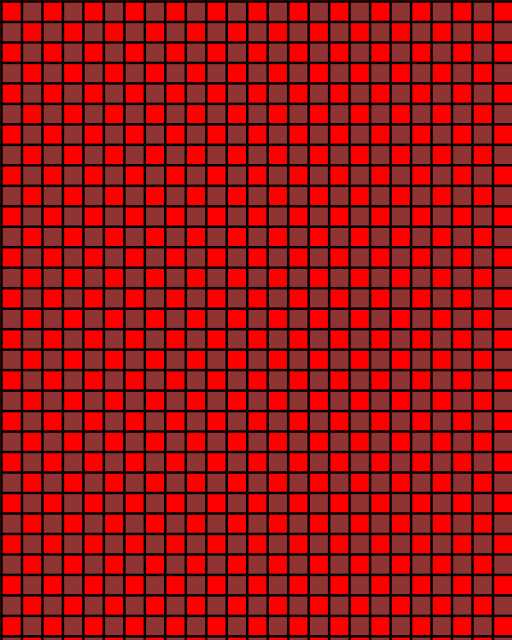
Reproduce this pattern procedurally as a WebGL 1 fragment shader.

```glsl
precision highp float;
// Checkerboard of bright red and dull maroon square tiles split by thin black grid lines.

uniform vec2 u_resolution;

const float COLUMNS = 25.0;      // tiles across the canvas width
const float LINE_CENTER = 0.072; // line position inside a cell, in cells
const float LINE_WIDTH = 0.122;  // line thickness, in cells

const vec3 RED = vec3(0.995, 0.0, 0.0);
const vec3 MAROON = vec3(0.56, 0.20, 0.20);
const vec3 BLACK = vec3(0.012, 0.0, 0.0);

// Distance along each axis to the nearest grid line center.
vec2 gridDistance(vec2 p, float center) {
  return abs(fract(p - center + 0.5) - 0.5);
}

// Antialiased coverage of the grid lines, with pixel being one pixel in cells.
float gridCoverage(vec2 p, float center, float width, float pixel) {
  vec2 d = gridDistance(p, center) - 0.5 * width;
  vec2 cover = clamp(0.5 - d / pixel, 0.0, 1.0);
  return max(cover.x, cover.y);
}

// Alternates two colours; the swap happens beneath the line centers.
vec3 checker(vec2 p, float center, vec3 evenColor, vec3 oddColor) {
  vec2 cell = floor(p - center);
  return mix(evenColor, oddColor, mod(cell.x + cell.y, 2.0));
}

void main() {
  // Square cells counted from the top left corner.
  float pixel = COLUMNS / u_resolution.x;
  vec2 p = vec2(gl_FragCoord.x, u_resolution.y - gl_FragCoord.y) * pixel;

  vec3 tile = checker(p, LINE_CENTER, RED, MAROON);
  float line = gridCoverage(p, LINE_CENTER, LINE_WIDTH, pixel);

  gl_FragColor = vec4(mix(tile, BLACK, line), 1.0);
}
```
